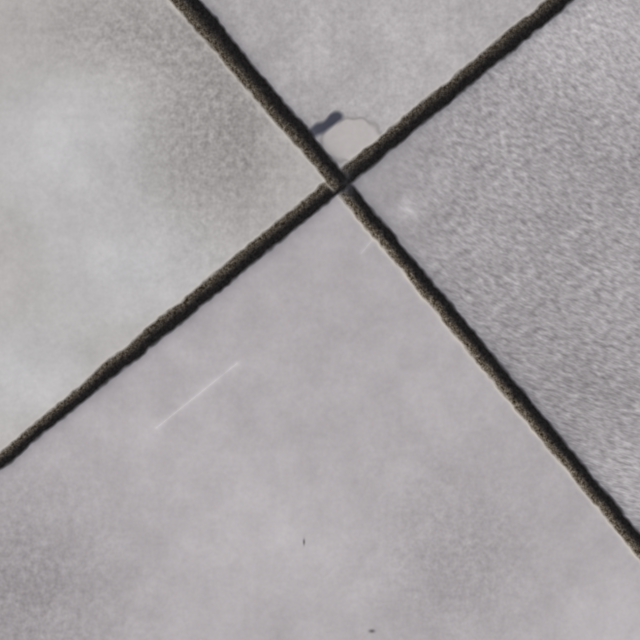
This texture is drawn by a Shadertoy shader. Its source:

```glsl
// Four worn stone tiles meeting at a crossing of dark, recessed joints.
// Joints are signed distances to four rays; stone is layered gradient noise
// with broad soft stains, plus a chipped corner, scratches and small pits.

const vec2 CROSSING = vec2(0.530, 0.716);

vec2 hash2(vec2 p) {
    vec3 q = fract(vec3(p.xyx) * vec3(0.1031, 0.1030, 0.0973));
    q += dot(q, q.yzx + 33.33);
    return fract((q.xx + q.yz) * q.zy) * 2.0 - 1.0;
}

float gradientNoise(vec2 p) {
    vec2 i = floor(p), f = fract(p);
    vec2 u = f * f * f * (f * (f * 6.0 - 15.0) + 10.0);
    float a = dot(hash2(i), f);
    float b = dot(hash2(i + vec2(1, 0)), f - vec2(1, 0));
    float c = dot(hash2(i + vec2(0, 1)), f - vec2(0, 1));
    float d = dot(hash2(i + vec2(1, 1)), f - vec2(1, 1));
    return mix(mix(a, b, u.x), mix(c, d, u.x), u.y);
}

float fbm(vec2 p) {
    float sum = 0.0, amp = 0.6;
    for (int i = 0; i < 5; i++) {
        sum += amp * gradientNoise(p);
        p = mat2(1.6, 1.2, -1.2, 1.6) * p + 7.3;
        amp *= 0.55;
    }
    return sum;
}

vec2 rotate(vec2 p, float a) {
    return mat2(cos(a), sin(a), -sin(a), cos(a)) * p;
}

// Soft elliptical stain, 1 at its centre
float stain(vec2 p, vec2 centre, vec2 radius) {
    vec2 q = (p - centre) / radius;
    return exp(-dot(q, q));
}

float segmentDistance(vec2 p, vec2 a, vec2 b) {
    vec2 ab = b - a;
    return length(p - a - ab * clamp(dot(p - a, ab) / dot(ab, ab), 0.0, 1.0));
}

// x: distance along the ray to 'end'; y: signed offset, positive to the right
vec2 jointCoords(vec2 p, vec2 end) {
    vec2 d = normalize(end - CROSSING), q = p - CROSSING;
    return vec2(dot(q, d), dot(q, vec2(abs(d.y), -d.x * sign(d.y))));
}

// Shaded recess: pale left lip, brown gritty bed, black core, cool right shadow
vec3 drawJoint(vec3 col, vec2 p, vec2 j, float halfWidth, float lip, float bed, float px) {
    float ray = smoothstep(-0.012, 0.0, j.x);
    float s = j.y + 0.004 * gradientNoise(p * 22.0) + 0.003 * gradientNoise(p * 75.0);
    float soft = 0.0022 + px;
    float shade = exp(-max(s - halfWidth, 0.0) / 0.007) * step(0.0, s);
    col = mix(col, vec3(0.36, 0.36, 0.40), 0.5 * shade * ray);
    float edge = (s + halfWidth + 0.002) / 0.004;
    float wear = 0.75 + 0.7 * gradientNoise(p * 38.0);
    col = mix(col, vec3(0.80, 0.77, 0.73), lip * wear * exp(-edge * edge) * ray);
    float grit = gradientNoise(p * 170.0) + 0.6 * gradientNoise(p * 310.0);
    float brown = smoothstep(0.35, -0.75, s / halfWidth) * bed;
    vec3 fill = mix(vec3(0.115, 0.11, 0.112), vec3(0.37, 0.335, 0.29), brown);
    fill += grit * (0.05 + 0.20 * brown);
    float mask = 1.0 - smoothstep(halfWidth - soft, halfWidth + soft, abs(s));
    return mix(col, fill, mask * ray);
}

vec3 stone(vec2 p, float right, float below) {
    float cloud = fbm(p * 5.0), mottle = fbm(p * 17.0 + 4.0);
    float grain = gradientNoise(p * 95.0) + 0.6 * gradientNoise(p * 190.0);
    vec2 r = rotate(p, 0.35 + 0.5 * p.y) * vec2(60.0, 125.0);
    float streak = gradientNoise(r) + 0.5 * gradientNoise(r * 1.9 + 3.0);

    // Left tile: pale, bluish bloom and a rough dark corner
    float bloom = stain(p, vec2(0.10, 0.77), vec2(0.14, 0.12))
        + stain(p, vec2(0.21, 0.58), vec2(0.14, 0.09)) + stain(p, vec2(0.02, 0.42), vec2(0.12, 0.08));
    float rough = stain(p, vec2(0.34, 0.81), vec2(0.11, 0.17)) + 0.7 * stain(p, vec2(0.20, 0.96), vec2(0.13, 0.07));
    vec3 left = vec3(0.70, 0.685, 0.68) + vec3(0.045, 0.055, 0.065) * bloom - 0.095 * rough;
    left += 0.07 * cloud + 0.06 * mottle + grain * (0.025 + 0.10 * rough);
    // Top tile
    vec3 top = vec3(0.665, 0.65, 0.655) + 0.05 * stain(p, vec2(0.67, 0.95), vec2(0.10, 0.12));
    top += 0.07 * cloud + 0.09 * mottle + 0.06 * grain;
    // Right tile: coarse, streaked
    vec3 rightTile = vec3(0.625, 0.61, 0.62) + 0.06 * stain(p, vec2(0.92, 0.94), vec2(0.14, 0.10));
    rightTile += 0.05 * stain(p, vec2(1.0, 0.27), vec2(0.10)) - 0.03 * stain(p, vec2(0.85, 0.43), vec2(0.16, 0.10));
    rightTile += 0.06 * cloud + 0.08 * mottle + 0.15 * streak * smoothstep(0.55, 0.75, p.x) + 0.03 * grain;
    // Bottom tile: smooth, with worn darker stains
    float worn = stain(p, vec2(0.03, 0.08), vec2(0.14, 0.16)) + 0.8 * stain(p, vec2(0.72, 0.13), vec2(0.11, 0.13));
    vec3 bottom = vec3(0.69, 0.67, 0.68) - 0.075 * worn + 0.035 * stain(p, vec2(0.46, 0.16), vec2(0.17, 0.13));
    bottom += 0.045 * stain(p, vec2(0.96, 0.02), vec2(0.14, 0.07)) - 0.02 * stain(p, vec2(0.47, 0.60), vec2(0.18, 0.10));
    bottom += 0.05 * cloud + 0.06 * mottle + grain * (0.022 + 0.06 * worn);
    return mix(mix(left, top, right), mix(bottom, rightTile, right), below);
}

// Chipped corner, scratches, scuffs and pits
vec3 drawDamage(vec3 col, vec2 p, float px) {
    float wobble = 0.012 * gradientNoise(p * 42.0);
    float chip = length((p - vec2(0.551, 0.781)) / vec2(1.35, 1.0)) - 0.035 + wobble;
    col = mix(col, vec3(0.73, 0.71, 0.70), 0.7 * (1.0 - smoothstep(-0.004, 0.004, chip)));
    col = mix(col, vec3(0.50, 0.48, 0.48), 0.45 * exp(-pow(chip / 0.003, 2.0)));
    float crack = segmentDistance(p, vec2(0.490, 0.793), vec2(0.528, 0.817)) - 0.007 + wobble;
    col = mix(col, vec3(0.20, 0.21, 0.26), 0.85 * (1.0 - smoothstep(-0.005, 0.006, crack)));
    float scratch = segmentDistance(p, vec2(0.245, 0.332), vec2(0.370, 0.432)) + 0.25 * abs(wobble);
    float nick = segmentDistance(p, vec2(0.565, 0.605), vec2(0.582, 0.625));
    col += 0.09 * exp(-scratch / (0.0018 + px)) + 0.07 * exp(-nick / (0.002 + px));
    col += 0.10 * stain(p + wobble, vec2(0.638, 0.674), vec2(0.016, 0.017));
    float pits = stain(p, vec2(0.581, 0.014), vec2(0.005, 0.003)) + stain(p, vec2(0.475, 0.153), vec2(0.002, 0.005));
    return col - 0.25 * pits;
}

void mainImage(out vec4 fragColor, in vec2 fragCoord) {
    vec2 p = fragCoord / iResolution.xy;
    float px = 1.0 / iResolution.y;
    vec2 upLeft = jointCoords(p, vec2(0.289, 1.0)), upRight = jointCoords(p, vec2(0.875, 1.0));
    vec2 downLeft = jointCoords(p, vec2(0.0, 0.280)), downRight = jointCoords(p, vec2(1.0, 0.147));
    float across = p.y > CROSSING.y ? upLeft.y : downRight.y;
    float under = p.x > CROSSING.x ? upRight.y : downLeft.y;
    float right = smoothstep(-0.004, 0.004, across), below = smoothstep(-0.004, 0.004, under);

    vec3 col = drawDamage(stone(p, right, below), p, px);
    col = drawJoint(col, p, downRight, 0.0125, 0.9, 1.0, px);
    col = drawJoint(col, p, upRight, 0.0135, 0.45, 0.65, px);
    col = drawJoint(col, p, downLeft, 0.0135 - 0.003 * smoothstep(0.3, 0.6, downLeft.x), 0.4, 0.75, px);
    col = drawJoint(col, p, upLeft, 0.0135 + 0.010 * upLeft.x, 0.6, 0.8, px);
    fragColor = vec4(clamp(col, 0.0, 1.0), 1.0);
}
```
